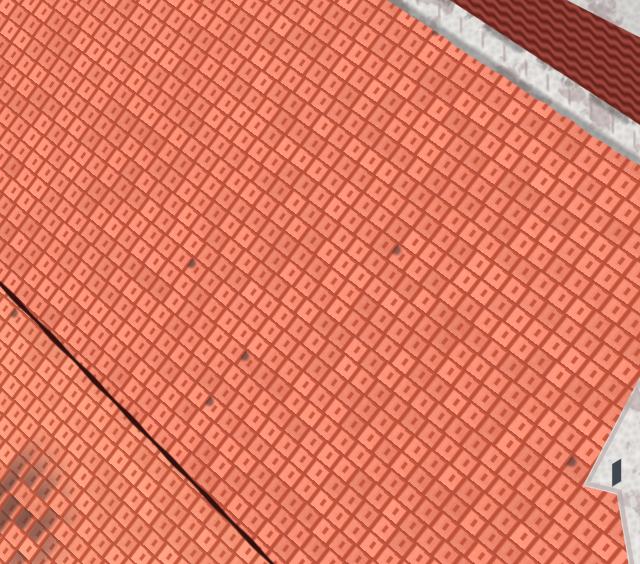
Give the GLSL for this texture, as a Shadertoy shader.

```glsl
// Clay tile roof seen at a slant, with a pale ridge, a dark seam and a corner wall.
const vec3 CLAY = vec3(0.95, 0.52, 0.42);
const vec3 CLAY_LIGHT = vec3(0.99, 0.60, 0.50);
const vec3 CLAY_SHADE = vec3(0.78, 0.33, 0.23);
const vec3 CLAY_DARK = vec3(0.62, 0.28, 0.24);
const vec3 PLASTER = vec3(0.89, 0.88, 0.87);
const vec3 STONE = vec3(0.74, 0.68, 0.68);
const vec3 SOOT = vec3(0.32, 0.22, 0.20);

float hash(vec2 p) {
    vec3 q = fract(vec3(p.xyx) * 0.1031);
    q += dot(q, q.yzx + 33.33);
    return fract((q.x + q.y) * q.z);
}

// Distance to the nearest scattered cell point.
float cellular(vec2 p) {
    vec2 cell = floor(p);
    float nearest = 2.0;
    for (int j = -1; j <= 1; j++)
        for (int i = -1; i <= 1; i++) {
            vec2 c = cell + vec2(i, j);
            vec2 site = c + vec2(hash(c), hash(c + 57.0));
            nearest = min(nearest, length(p - site));
        }
    return nearest;
}

float waves(vec2 p) {
    float sum = 0.0, gain = 0.5;
    for (int i = 0; i < 4; i++) {
        sum += gain * sin(p.x + 1.7 * sin(p.y)) * sin(p.y + 1.3 * sin(p.x));
        p = mat2(1.6, 1.2, -1.2, 1.6) * p + 2.1;
        gain *= 0.55;
    }
    return sum;
}

// Signed height above a sloping line through a point.
float above(vec2 p, vec2 through, float slope) {
    return (p.y - through.y - slope * (p.x - through.x)) / sqrt(1.0 + slope * slope);
}

float cover(float d, float soft) { return smoothstep(-soft, soft, d); }

// Perspective grid: x counts tiles along a row, y counts rows up the roof.
vec2 roofGrid(vec2 p) {
    float depth = 1.0 + dot(p, vec2(0.16, -0.06));
    return vec2(16.9 * (1.33 * p.x - p.y), 22.6 * (0.78 * p.x + p.y)) / depth;
}

vec3 tileColor(vec2 grid, vec2 p, float soft, float grime) {
    float row = floor(grid.y);
    grid.x += 0.09 * sin(row * 2.4);
    vec2 id = vec2(floor(grid.x), row);
    vec2 f = fract(grid);
    float tone = hash(id + 11.0);

    // Body with a bright lower lip and fine mottling.
    vec3 col = mix(CLAY, CLAY_LIGHT, 0.45 * tone + 0.25 * waves(p * 14.0));
    float lip = cover(0.2 - f.y, soft) + cover(0.09 - abs(f.x - 0.25), soft);
    col = mix(col, CLAY_LIGHT, 0.5 * min(lip, 1.0));
    col *= 0.95 + 0.09 * tone + 0.04 * (cellular(p * 110.0) - 0.4);

    // Side joint and shadow cast by the row above.
    float side = min(f.x, 1.0 - f.x);
    float eave = 0.87 - 0.05 * cover(f.x - 0.55, soft);
    float joint = max(cover(0.10 - side, soft), cover(f.y - eave, soft));
    col = mix(col, CLAY_SHADE, 0.95 * joint);
    float core = max(cover(0.025 - side, soft), cover(0.03 - abs(f.y - 0.96), soft));
    col = mix(col, CLAY_DARK, 0.6 * core);

    // Short raised slot in the middle of each tile.
    vec2 slot = abs(f - vec2(0.54, 0.47)) - vec2(0.05, 0.15);
    float slotDist = length(max(slot, 0.0)) + min(max(slot.x, slot.y), 0.0);
    col = mix(col, CLAY_SHADE * 0.97, 0.9 * cover(0.035 - slotDist, soft));

    // Occasional soot caught beside a joint, and broad grime.
    float spot = step(0.985, hash(id + 83.0)) * cover(0.24 - length(f - vec2(0.1, 0.6)), 0.12);
    float stain = grime * step(0.4, hash(id + 29.0)) * cover(0.34 - abs(f.x - 0.4), 0.15);
    return mix(col, SOOT, clamp(0.65 * spot + stain, 0.0, 0.7));
}

vec3 plasterColor(vec2 p) {
    float wear = smoothstep(0.05, 0.4, waves(p * 38.0));
    vec3 col = mix(PLASTER, STONE, 0.75 * wear);
    return col * (0.94 + 0.12 * cellular(p * 80.0));
}

void mainImage(out vec4 fragColor, in vec2 fragCoord) {
    vec2 p = (fragCoord - 0.5 * iResolution.xy) / iResolution.y;
    float aa = 0.8 / iResolution.y;
    float soft = max(0.04, 18.0 * aa);

    // Main slope and the offset, sunnier slope under the seam.
    float seam = above(p, vec2(-0.566, -0.004), -1.03);
    float lower = step(seam, 0.0);
    float grime = 0.65 * lower * smoothstep(0.13, 0.03, length((p - vec2(-0.54, -0.41)) * vec2(1.0, 0.8)));
    vec3 col = tileColor(roofGrid(p) + lower * vec2(0.35, 0.4), p, soft, grime);
    col = mix(col, col * vec3(1.02, 1.07, 1.05), lower);
    col = mix(col, vec3(0.20, 0.06, 0.05), cover(0.0038 + 0.001 * sin(p.x * 90.0) - abs(seam), aa * 1.5));

    // Far dark slope, ridge cap and pale ground.
    float ridge = above(p, vec2(0.119, 0.5), -0.66);
    float far = above(p, vec2(0.23, 0.5), -0.657);
    float ground = above(p, vec2(0.437, 0.5), -0.51);
    float ribs = sin(far * 440.0 + 0.8 * sin(p.x * 260.0));
    vec3 farTiles = mix(CLAY_DARK, vec3(0.40, 0.13, 0.11), 0.5 + 0.5 * ribs);
    vec3 cap = plasterColor(p) * mix(1.0, 0.72, cover(0.010 - abs(ridge - 0.004), 0.006));
    float capJoint = cover(0.06 - abs(fract(p.x * 26.0) - 0.5), 0.05) * cover(0.012 - abs(ridge - 0.035), 0.004);
    cap = mix(cap, STONE * 0.9, 0.6 * capJoint);
    cap *= 1.0 - 0.3 * cover(ridge - 0.05, 0.006) * cover(waves(p * 60.0), 0.3);
    col = mix(col, cap, cover(ridge + 0.003 * waves(p * 50.0), aa));
    col = mix(col, farTiles, cover(far, aa));
    col = mix(col, plasterColor(p + 3.0) * 0.93, cover(ground, aa));

    // Corner wall with its narrow foot and dark opening.
    float gable = min(p.x - 0.566 - 0.525 * (p.y + 0.171), p.y + 0.365 + 0.25 * (p.x - 0.48));
    float foot = min(p.x - 0.525 + 0.17 * (p.y + 0.37), -0.35 - p.y);
    float wall = max(gable, foot);
    col = mix(col, plasterColor(p + 7.0), cover(wall, aa));
    col = mix(col, STONE, 0.7 * cover(0.004 - abs(wall - 0.006), aa));
    vec2 opening = abs(p - vec2(0.526, -0.338) - vec2(0.0, 0.6 * (p.x - 0.526))) - vec2(0.008, 0.020);
    col = mix(col, vec3(0.25, 0.28, 0.31), cover(-max(opening.x, opening.y), aa));

    fragColor = vec4(clamp(col, 0.0, 1.0), 1.0);
}
```
